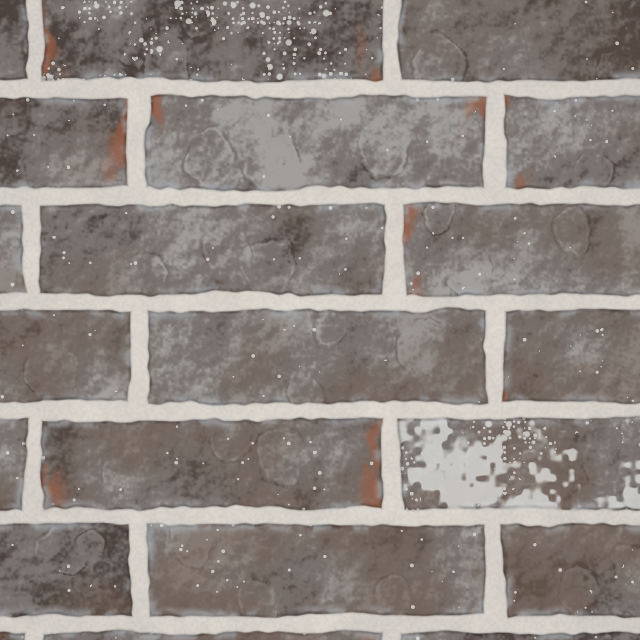
Reproduce this texture procedurally as a three.js fragment shader.

```glsl
// Weathered grey-brown brick wall in running bond with pale, uneven mortar.
// Each brick is a box with its own tilted, chipped edges; layered value noise
// adds streaks, flakes, rust, lime dust and white salt bloom.
varying vec2 vUv;

const vec2 BRICK = vec2(0.560, 0.1672);       // pitch of bricks and courses
const float FIRST_COURSE = 0.025;             // centre of the lowest bed joint
const float EVEN_JOINT = 0.215;               // head joint of even courses
const float ODD_JOINT = 0.052;                // head joint of odd courses
const vec2 JOINT = vec2(0.0140, 0.0132);      // half widths: head, bed
const float SOFT = 0.0016;                    // edge smoothing
const vec2 BLOOMED_BRICK = vec2(1.0, 1.0);    // column, course of heavy salt
const vec2 SPECKLED_BRICK = vec2(0.0, 5.0);   // column, course of salt dots

const vec3 MORTAR = vec3(0.83, 0.81, 0.78);
const vec3 CLAY_DARK = vec3(0.30, 0.26, 0.24);
const vec3 CLAY_MID = vec3(0.475, 0.448, 0.435);
const vec3 CLAY_LIGHT = vec3(0.63, 0.62, 0.61);
const vec3 CLAY_BROWN = vec3(0.43, 0.355, 0.31);
const vec3 RUST = vec3(0.60, 0.37, 0.28);
const vec3 LIME = vec3(0.66, 0.67, 0.69);
const vec3 SALT = vec3(0.86, 0.86, 0.85);

float hash(vec2 p) {
  vec3 q = fract(vec3(p.xyx) * 0.1031);
  q += dot(q, q.yzx + 33.33);
  return fract((q.x + q.y) * q.z);
}

float noise(vec2 p) {
  vec2 i = floor(p), f = fract(p);
  f = f * f * (3.0 - 2.0 * f);
  return mix(mix(hash(i), hash(i + vec2(1.0, 0.0)), f.x),
             mix(hash(i + vec2(0.0, 1.0)), hash(i + 1.0), f.x), f.y);
}

float fbm(vec2 p) {
  float sum = 0.0, amp = 0.533;
  for (int i = 0; i < 4; i++) {
    sum += amp * noise(p);
    p = mat2(1.6, 1.2, -1.2, 1.6) * p + 17.3;
    amp *= 0.5;
  }
  return sum;
}

// Rough edge offset; each side passes its own seed.
float chip(float along, float seed) {
  return (noise(vec2(along * 14.0, seed)) - 0.5) * 0.008
       + (noise(vec2(along * 60.0, seed + 5.0)) - 0.5) * 0.005;
}

// Signed distance to the brick face, negative inside.
float brickDistance(vec2 local, vec2 id) {
  float seed = hash(id + 3.1) * 90.0;
  vec2 gap = JOINT + (vec2(hash(id + 7.7), hash(id + 9.2)) - 0.5) * vec2(0.010, 0.003);
  vec2 tilt = (vec2(hash(id + 1.3), hash(id + 4.9)) - 0.5) * 0.020;
  float rise = local.y / BRICK.y - 0.5;
  float left = gap.x + tilt.x * rise + chip(local.y, seed) - local.x;
  float right = local.x - BRICK.x + gap.x + tilt.y * rise + chip(local.y, seed + 20.0);
  float low = gap.y + chip(local.x, seed + 40.0) - local.y;
  float high = local.y - BRICK.y + gap.y + chip(local.x, seed + 60.0);
  return max(max(left, right), max(low, high));
}

// Round salt dots scattered on a jittered grid.
float dots(vec2 p, float amount) {
  vec2 cell = floor(p);
  vec2 centre = 0.3 + 0.4 * vec2(hash(cell + 2.0), hash(cell + 8.0));
  float radius = 0.10 + 0.28 * hash(cell + 5.0);
  float d = length(fract(p) - centre) - radius;
  return smoothstep(0.12, -0.10, d) * step(hash(cell + 13.0), amount);
}

vec3 brickColor(vec2 p, vec2 local, vec2 id, float d) {
  // Clay tone: clouds, vertical streaks, and light falling off to the corners.
  float cloud = fbm(p * 11.0 + id * 7.0);
  float streak = noise(vec2(p.x * 38.0, p.y * 6.0) + id * 3.0);
  float glow = 0.14 - 0.40 * dot(p - 0.5, p - 0.5);
  float tone = 0.47 + 0.95 * (cloud - 0.5) + 0.24 * (streak - 0.5)
             + 0.26 * (hash(id + 21.0) - 0.5) + glow;
  tone += 0.9 * (fbm(p * 42.0) - fbm(p * 42.0 + vec2(-0.2, 0.25)));
  tone += 0.22 * (noise(p * 230.0) - 0.5);

  // Raised flakes with broken dark rims and pitted faces.
  for (int i = 0; i < 3; i++) {
    vec2 key = id + float(i) * 11.7;
    vec2 centre = BRICK * (0.12 + 0.76 * vec2(hash(key + 0.4), hash(key + 6.1)));
    vec2 q = (local - centre) * vec2(1.0, 0.85);
    float rim = length(q) - 0.022 - 0.025 * hash(key + 2.6) + 0.035 * (fbm(p * 22.0) - 0.5);
    float broken = smoothstep(0.35, 0.65, noise(p * 24.0 + key));
    tone -= 0.24 * broken * smoothstep(0.0035, 0.0, abs(rim));
    tone += 0.15 * broken * smoothstep(0.004, 0.0, abs(rim + 0.005));
    tone += 0.09 * smoothstep(0.004, -0.004, rim) * (0.4 + noise(p * 150.0));
  }
  tone = clamp(tone, 0.0, 1.0);
  vec3 color = mix(CLAY_DARK, CLAY_MID, smoothstep(0.0, 0.5, tone));
  color = mix(color, CLAY_LIGHT, smoothstep(0.5, 1.0, tone));

  // Brown firing stains, stronger in the lower courses; rust near the ends.
  float stain = smoothstep(0.42, 0.68, fbm(p * 6.0 + id * 5.0));
  color = mix(color, CLAY_BROWN, stain * mix(0.60, 0.20, p.y));
  float ends = min(local.x, BRICK.x - local.x);
  float rust = smoothstep(0.065, 0.025, ends) * smoothstep(0.52, 0.66, fbm(p * vec2(28.0, 13.0) + id));
  color = mix(color, RUST, 0.75 * rust * step(hash(id + 31.0), 0.55));

  // Lime dust along the rim, then salt dots and blotches.
  float dust = smoothstep(-0.018, -0.001, d) * smoothstep(0.42, 0.68, fbm(p * 34.0));
  color = mix(color, LIME, 0.70 * dust);
  float bloomed = step(distance(id, BLOOMED_BRICK), 0.1);
  float speckled = step(distance(id, SPECKLED_BRICK), 0.1);
  float patches = smoothstep(0.40, 0.65, fbm(p * 13.0 + 4.0));
  float salt = dots(p * 125.0, (0.04 + 0.45 * speckled + 0.45 * bloomed) * patches);
  salt = max(salt, dots(p * 70.0 + 9.0, 0.30 * (speckled + bloomed) * patches));
  float bloom = fbm(p * 15.0 + 2.0) + 0.35 * (noise(p * 95.0) - 0.5)
              + 0.12 * smoothstep(0.30, 0.08, local.x);
  salt = max(salt, bloomed * smoothstep(0.53, 0.67, bloom));
  color = mix(color, SALT, 0.80 * salt);

  // Thin shadow where the face rolls into the joint.
  float shade = smoothstep(-0.006, -0.001, d) * noise(p * 55.0 + 3.0);
  return color * (1.0 - 0.30 * shade);
}

void main() {
  vec2 p = vUv;
  float course = floor((p.y - FIRST_COURSE) / BRICK.y);
  float shift = mix(EVEN_JOINT, ODD_JOINT, mod(course, 2.0));
  vec2 origin = vec2(shift, FIRST_COURSE);
  vec2 id = vec2(floor((p.x - shift) / BRICK.x), course);
  vec2 local = p - origin - id * BRICK;
  float d = brickDistance(local, id);

  // Sandy mortar, slightly dimmed against the bricks and at the corners.
  float sand = 0.07 * (fbm(p * 24.0) - 0.5) + 0.05 * (noise(p * 260.0) - 0.5);
  vec3 mortar = MORTAR * (1.02 + sand - 0.09 * dot(p - 0.5, p - 0.5));
  mortar *= 1.0 - 0.10 * smoothstep(0.004, 0.0, d);

  vec3 color = mix(brickColor(p, local, id, d), mortar, smoothstep(-SOFT, SOFT, d));
  gl_FragColor = vec4(color, 1.0);
}
```
